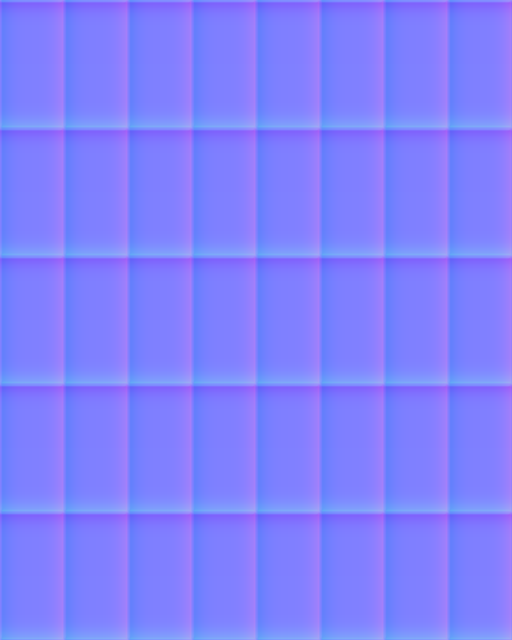
A Shadertoy shader for this texture map:

```glsl
// Tangent-space normal map of a wall of pillowed upright tiles, 8 across and 5 down.
// Each seam adds a soft shoulder slope plus a fine double ridge; the slopes on
// both axes are packed into red and green, and blue completes the unit normal.

// Soft thin line centred on zero; never narrower than a pixel can show
float ridge(float d, float pixel) {
    float width = max(0.014, 0.6 * pixel);
    return exp(-d * d / (width * width));
}

// Signed slope at offset s from a seam, in tile widths, changing sign at s = -turn
float shoulder(float s, float turn, float pixel) {
    float soft = max(0.036, 1.2 * pixel);
    float side = 2.0 * smoothstep(-soft, soft, s + turn) - 1.0;
    return side * exp(-pow(abs(s) / 0.17, 1.5));
}

// Raised lip beside the seam and the small dip along its middle
float seamDetail(float s, float pixel) {
    return 0.07 * ridge(s - 0.026, pixel)
         - 0.10 * ridge(s, pixel)
         + 0.07 * ridge(s + 0.022, pixel);
}

void mainImage(out vec4 fragColor, in vec2 fragCoord) {
    // Offset from the nearest seam on each axis; a tile is twice as tall as wide
    vec2 grid = fragCoord / iResolution.xy * vec2(8.0, 5.0);
    vec2 seam = (fract(grid + 0.5) - 0.5) * vec2(1.0, 2.0);
    vec2 pixel = vec2(8.0, 10.0) / iResolution.xy;

    // Right flanks lean to red, lower flanks to green
    vec2 slope = vec2(0.26 * shoulder(-seam.x, 0.012, pixel.x),
                      0.28 * shoulder(seam.y, 0.024, pixel.y));

    // Mitre the fine ridges where two seams cross
    float nearX = smoothstep(-0.02, 0.02, abs(seam.y) - abs(seam.x));
    slope.x += 0.6 * nearX * seamDetail(-seam.x, pixel.x);
    slope.y += (1.0 - nearX) * seamDetail(seam.y, pixel.y);

    // Short diagonal crease through each crossing
    float crease = ridge(0.7 * (seam.x - seam.y), pixel.x) * exp(-dot(seam, seam) / 0.003);
    slope.y -= 0.08 * crease;

    // Pack the unit normal as a colour
    vec3 normal = vec3(slope, sqrt(max(1.0 - dot(slope, slope), 0.0)));
    fragColor = vec4(0.5 + 0.5 * normal, 1.0);
}
```
